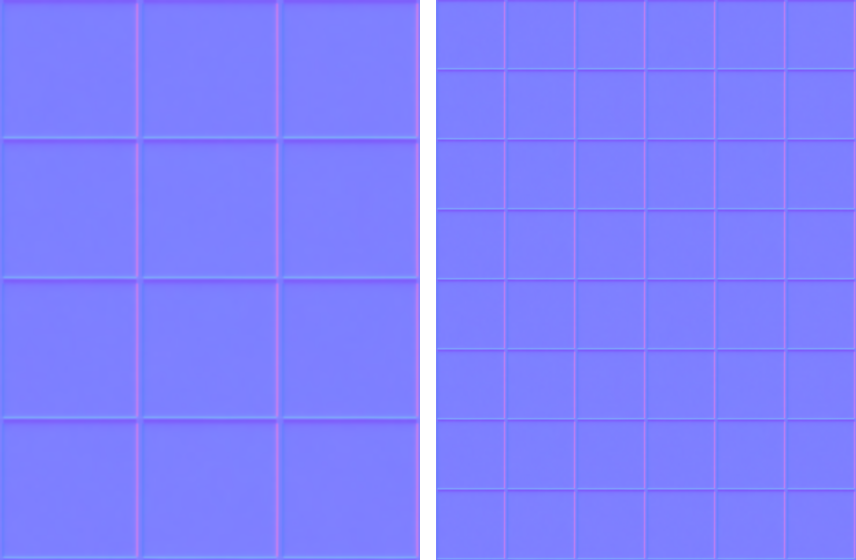
Left: one tile. Right: repeated 2 by 2.
A Shadertoy shader for this texture map:

```glsl
// Tangent-space normal map of square tiles with soft bevels and narrow grooves.
#define TILES vec2(3.0, 4.0)         // repeats across and down
#define LEFT_SLOPE -0.15             // bevel slopes, one per tile side
#define RIGHT_SLOPE 0.49
#define BOTTOM_SLOPE 0.28
#define TOP_SLOPE -0.25
#define CORNER vec2(0.012, 0.038)    // fade of the bevels at tile corners
#define HALO 0.30                    // strength of the wide bevel falloff
#define TILT 0.008                   // lean of each whole tile
#define GRAIN 0.015                  // surface unevenness
#define BASE_SLOPE vec2(-0.013, 0.0) // overall lean of the surface

vec2 hash22(vec2 p) {
    vec3 q = fract(p.xyx * vec3(0.1031, 0.1030, 0.0973));
    q += dot(q, q.yzx + 33.33);
    return fract((q.xx + q.yz) * q.zy);
}

// Two-channel value noise in -1..1 that wraps after 'period' cells.
vec2 wrapNoise(vec2 p, vec2 period) {
    vec2 cell = floor(p), t = fract(p);
    t = t * t * (3.0 - 2.0 * t);
    vec2 a = hash22(mod(cell, period));
    vec2 b = hash22(mod(cell + vec2(1.0, 0.0), period));
    vec2 c = hash22(mod(cell + vec2(0.0, 1.0), period));
    vec2 d = hash22(mod(cell + 1.0, period));
    return 2.0 * mix(mix(a, b, t.x), mix(c, d, t.x), t.y) - 1.0;
}

// Bevel profile along the inward distance: steep by the groove, soft on the tile.
float bevel(float inward, float center, float outerWidth, float innerWidth) {
    float d = fract(inward - center + 0.5) - 0.5;
    float core = d / (d < 0.0 ? outerWidth : innerWidth);
    float wide = d / (d < 0.0 ? outerWidth : innerWidth * 2.5);
    return mix(exp(-core * core), exp(-wide * wide), HALO);
}

void mainImage(out vec4 fragColor, in vec2 fragCoord) {
    vec2 uv = fragCoord / iResolution.xy;
    vec2 grid = uv * TILES;
    vec2 tile = mod(floor(grid), TILES);
    vec2 f = fract(grid);

    // Uneven surface, with a little waviness along the tile edges
    vec2 broad = wrapNoise(uv * TILES * 5.0, TILES * 5.0);
    vec2 fine = wrapNoise(uv * TILES * 19.0, TILES * 19.0);
    vec2 e = f + 0.0008 * broad;

    // Coverage of the tile face along each axis
    vec2 face = smoothstep(CORNER.x, CORNER.y, min(f, 1.0 - f));

    // Opposing bevels on the four sides
    vec2 slope;
    slope.x = LEFT_SLOPE * bevel(e.x, 0.021, 0.009, 0.014)
            + RIGHT_SLOPE * bevel(1.0 - e.x, 0.020, 0.011, 0.010);
    slope.y = BOTTOM_SLOPE * bevel(e.y, 0.018, 0.008, 0.010)
            + TOP_SLOPE * bevel(1.0 - e.y, 0.005, 0.011, 0.024);
    slope *= mix(vec2(0.2), vec2(1.0), face.yx);

    // Variation from tile to tile and over each face
    vec2 lean = hash22(tile + 7.0) - 0.5;
    slope *= 1.0 + 0.08 * lean.yx;
    slope += face.x * face.y * TILT * lean;
    slope += GRAIN * (0.4 * broad + 0.5 * fine) + BASE_SLOPE;

    // Encode the unit normal as colour
    vec3 normal = vec3(slope, sqrt(max(0.0, 1.0 - dot(slope, slope))));
    fragColor = vec4(0.5 + 0.5 * normal, 1.0);
}
```
